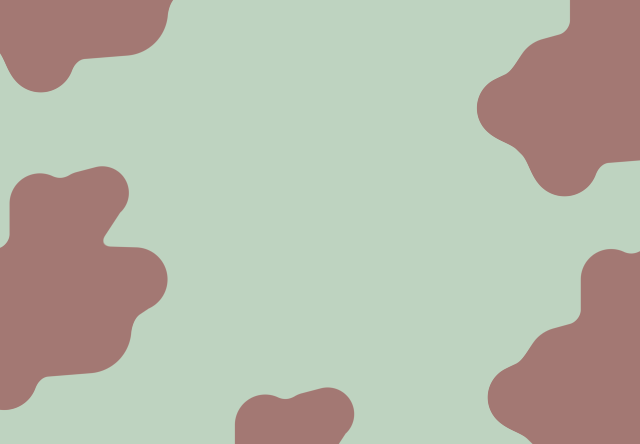
A WebGL 1 fragment shader for this background:

```glsl
precision highp float;

uniform vec2 u_resolution;

// Signed distance to a thick rounded line.
float capsule(vec2 p, vec2 a, vec2 b, float radius) {
  vec2 ab = b - a;
  float t = clamp(dot(p - a, ab) / dot(ab, ab), 0.0, 1.0);
  return length(p - a - t * ab) - radius;
}

// Union whose inner corners are filled with a round fillet.
float filletUnion(float a, float b) {
  const float fillet = 0.13;
  vec2 corner = max(fillet - vec2(a, b), 0.0);
  return max(fillet, min(a, b)) - length(corner);
}

// Organic patch made of rounded lobes around its centre.
float patchDistance(vec2 p) {
  vec2 rightTip = vec2(1.13, 0.14);
  vec2 leftTip = vec2(-1.12, -0.37);
  vec2 bottomTip = vec2(-0.45, -1.03);
  vec2 topTip = vec2(0.73, 1.18);

  float topLeft = capsule(p, vec2(-0.02, 1.05), vec2(-0.02, 0.5), 0.365);
  float topRight = min(capsule(p, topTip, vec2(0.5, 1.12), 0.32),
                       capsule(p, topTip, vec2(0.35, 0.6), 0.31));
  float right = min(capsule(p, rightTip, vec2(0.5, 0.16), 0.385),
                    capsule(p, rightTip, vec2(0.5, -0.28), 0.38));
  float belly = capsule(p, vec2(0.55, -0.46), vec2(-0.2, -0.52), 0.53);
  float bottom = length(p - bottomTip) - 0.4;
  float left = capsule(p, leftTip, vec2(-0.6, -0.1), 0.38);
  float bridge = capsule(p, leftTip, bottomTip, 0.29);
  float shoulder = capsule(p, vec2(-0.6, 0.04), vec2(-0.2, 0.15), 0.435);

  float d = filletUnion(topLeft, topRight);
  d = filletUnion(d, right);
  d = filletUnion(d, belly);
  d = filletUnion(d, shoulder);
  d = filletUnion(d, left);
  d = filletUnion(d, bridge);
  return filletUnion(d, bottom);
}

void main() {
  // The canvas is 5.34 units high.
  float pixel = 5.34 / u_resolution.y;
  vec2 p = gl_FragCoord.xy * pixel;

  // One patch at the bottom, two stacked along each side.
  float d = patchDistance(p - vec2(3.21, -0.82));
  for (int i = 0; i < 4; i++) {
    float row = floor(float(i) / 2.0);
    float side = mod(float(i), 2.0);
    vec2 base = mix(vec2(0.5, 1.84), vec2(7.37, 0.93), side);
    vec2 rise = mix(vec2(0.44, 3.82), vec2(-0.13, 3.48), side);
    d = min(d, patchDistance(p - base - row * rise));
  }

  vec3 sage = vec3(0.747, 0.828, 0.753);
  vec3 clay = vec3(0.639, 0.471, 0.451);
  float coverage = 1.0 - smoothstep(-0.7 * pixel, 0.7 * pixel, d);
  gl_FragColor = vec4(mix(sage, clay, coverage), 1.0);
}
```
